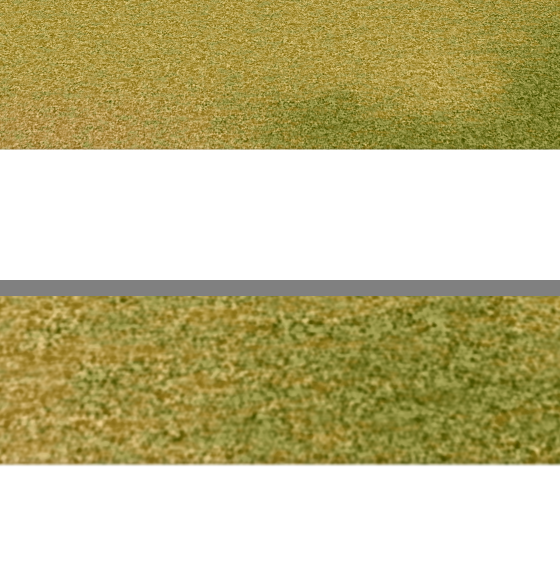
Top: the whole. Bottom: its middle third, enlarged.
Write a Shadertoy shader that draws this texture.

```glsl
// A strip of dry, patchy lawn above a plain white ground.

vec2 gradientAt(ivec2 cell) {
    uint h = uint(cell.x) * 1597334677u ^ uint(cell.y) * 3812015801u;
    h = (h ^ (h >> 15)) * 2246822519u;
    h = (h ^ (h >> 13)) * 3266489917u;
    float angle = float((h >> 8) & 65535u) / 65536.0 * 6.28319;
    return vec2(cos(angle), sin(angle));
}

// Gradient noise, roughly -0.7 to 0.7
float noise(vec2 p) {
    ivec2 i = ivec2(floor(p));
    vec2 f = fract(p);
    vec2 u = f * f * f * (f * (f * 6.0 - 15.0) + 10.0);
    float a = dot(gradientAt(i), f);
    float b = dot(gradientAt(i + ivec2(1, 0)), f - vec2(1, 0));
    float c = dot(gradientAt(i + ivec2(0, 1)), f - vec2(0, 1));
    float d = dot(gradientAt(i + ivec2(1, 1)), f - vec2(1, 1));
    return mix(mix(a, b, u.x), mix(c, d, u.x), u.y);
}

// Octaves are turned slightly so that no grid shows
float fbm(vec2 p) {
    float sum = 0.0, amplitude = 1.0;
    for (int i = 0; i < 3; i++) {
        sum += amplitude * noise(p);
        p = mat2(1.85, 0.35, -0.35, 1.85) * p + 17.3;
        amplitude *= 0.65;
    }
    return sum;
}

// Soft elliptical patch
float patchAt(vec2 p, vec2 center, vec2 radius) {
    vec2 d = (p - center) / radius;
    return exp(-dot(d, d));
}

vec3 lawn(vec2 p, float height) {
    // Features shrink with distance towards the top
    vec2 q = vec2((p.x - 1.0) * (1.0 + 0.3 * height), height * (1.0 + 0.6 * height));

    // Wide flat tufts, short clumps and fine blades
    float tufts = fbm(q * vec2(8.0, 25.0) + 5.0);
    float clumps = fbm(q * vec2(28.0, 54.0) + 41.0);
    float blades = 0.8 * noise(q * vec2(72.0, 82.0) + 9.0);
    for (int i = 0; i < 3; i++) {
        float turn = 0.5 + 1.1 * float(i);
        vec2 along = mat2(cos(turn), sin(turn), -sin(turn), cos(turn)) * q;
        blades += 0.75 * noise(along * vec2(170.0, 105.0) + 31.0 * float(i));
    }
    blades *= 0.9 + 0.7 * noise(q * vec2(16.0, 30.0) + 80.0);

    // Lush areas at the lower right with frayed outlines, a worn band between
    vec2 frayed = p + vec2(0.16, 0.06) * vec2(noise(p * vec2(6.0, 13.0)), noise(p * vec2(7.0, 15.0) + 30.0));
    float lush = 0.55 * patchAt(frayed, vec2(1.16, 0.56), vec2(0.32, 0.12))
               + 0.72 * patchAt(frayed, vec2(2.03, 0.64), vec2(0.25, 0.24))
               + 0.48 * patchAt(frayed, vec2(1.58, 0.48), vec2(0.32, 0.09))
               + 0.18 * smoothstep(1.3, 2.0, p.x)
               - 0.22 * patchAt(frayed, vec2(1.60, 0.72), vec2(0.25, 0.12));
    float green = smoothstep(0.05, 0.95, lush + 0.48 * tufts + 0.5 * clumps - 0.1 * blades + 0.22);

    // Straw to grass, with warmer earth at the lower left
    float light = clamp(0.54 + 0.3 * tufts + 0.75 * clumps + 0.6 * blades, 0.0, 1.0);
    vec3 straw = mix(vec3(0.62, 0.53, 0.16), vec3(0.78, 0.69, 0.40), light);
    vec3 grass = mix(vec3(0.36, 0.39, 0.07), vec3(0.58, 0.57, 0.26), light);
    vec3 color = mix(straw, grass, green);
    float earth = patchAt(p, vec2(0.15, 0.52), vec2(0.75, 0.16)) * (1.0 - green);
    color += earth * vec3(0.02, -0.02, 0.04);

    // Glints and shadows between blades
    return color + 0.1 * blades + 0.04 * clumps;
}

void mainImage(out vec4 fragColor, in vec2 fragCoord) {
    vec2 p = fragCoord / iResolution.y;
    float height = p.y - 0.466;
    vec3 color = lawn(p, max(height, 0.0));

    // Thin dark rim, then a softened straight border
    color *= 1.0 - 0.12 * smoothstep(0.012, 0.0, height);
    float cover = smoothstep(-0.003, 0.003, height);
    fragColor = vec4(clamp(mix(vec3(1.0), color, cover), 0.0, 1.0), 1.0);
}
```
